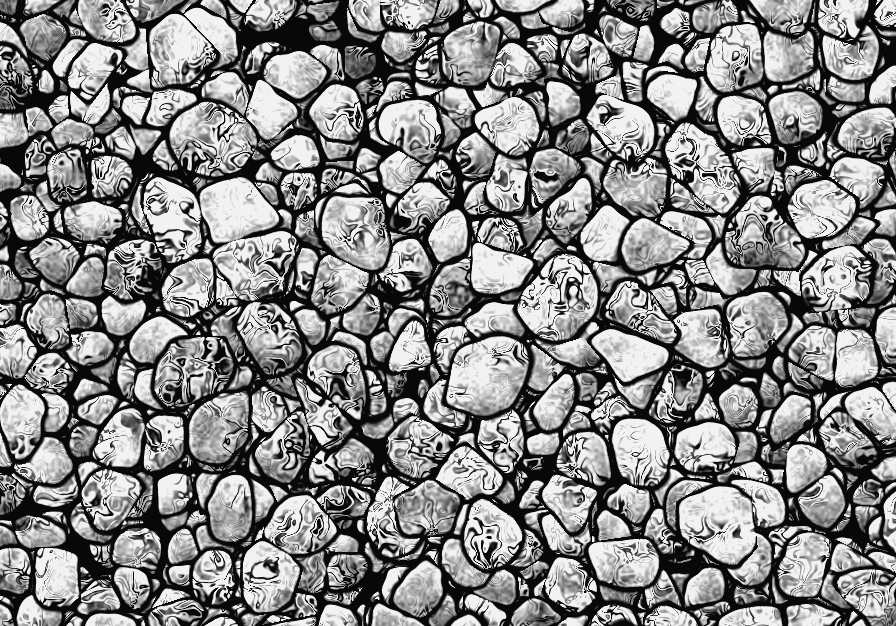
Write a Shadertoy shader that draws this texture.

```glsl
#define LAYERS 4
#define ROUNDING 21.0
#define GAP 0.026
#define SHADOW_WIDTH 0.0085
#define RIM_WIDTH 0.008
#define SWIRL_SCALE 50.0
#define GRAIN_SCALE 190.0
#define CONTRAST 1.35
#define LIGHT_DIR vec2(-0.4, 0.92)
#define BLACK 0.03
#define WHITE 0.95

vec2 hash2(vec2 p) {
    vec3 a = fract(vec3(p.xyx) * vec3(0.1031, 0.1030, 0.0973));
    a += dot(a, a.yzx + 33.33);
    return fract((a.xx + a.yz) * a.zy);
}

float noise(vec2 p) {
    vec2 i = floor(p), f = fract(p);
    f = f * f * (3.0 - 2.0 * f);
    vec2 e = vec2(0.0, 1.0);
    return mix(mix(hash2(i).x, hash2(i + e.yx).x, f.x),
               mix(hash2(i + e.xy).x, hash2(i + e.yy).x, f.x), f.y);
}

// Folded, flowing field used for the painted swirls
float swirl(vec2 p) {
    vec2 bend = vec2(noise(p * 0.9 + 7.1), noise(p * 0.9 + 31.7)) - 0.5;
    p += 2.2 * bend;
    return 0.65 * noise(p) + 0.35 * noise(p * 2.1 + 11.0);
}

vec2 stoneCentre(vec2 cell, float seed) {
    return cell + 0.08 + 0.84 * hash2(cell + seed);
}

// Brightness of a stone surface; depth is the distance in from its edge
float stoneTone(vec2 q, float depth, vec2 normal, vec2 id) {
    vec2 kind = hash2(id + 91.0), finish = hash2(id + 47.0);
    vec2 o = q + kind * 19.0;
    float flow = swirl(o * SWIRL_SCALE);
    float blotch = noise(o * 30.0 + 5.0);
    float rough = smoothstep(0.2, 0.85, blotch + 0.5 * (finish.x - 0.5));

    float tone = mix(0.58, 0.92, sqrt(kind.x));
    tone += 0.36 * (noise(o * 26.0) - 0.5);
    tone += (0.06 + 0.2 * rough) * sin(flow * 24.0);

    // Dark creases and pits
    float crease = 1.0 - smoothstep(0.01, 0.07, abs(flow - 0.46));
    float pit = 1.0 - smoothstep(0.2, 0.32, flow);
    tone -= rough * (0.5 * crease + 0.5 * pit);

    // Lit upper flank, dark lower flank, thin pale rim
    float slope = exp(-depth / (RIM_WIDTH * 1.3));
    tone += slope * (0.36 * dot(normal, LIGHT_DIR) - 0.14);
    float rim = (depth - 0.5 * RIM_WIDTH) / (0.25 * RIM_WIDTH);
    tone += 0.18 * exp(-rim * rim);
    return tone + 0.26 * (noise(o * GRAIN_SCALE) - 0.5);
}

// Lays one sheet of scattered stones over the tone beneath it
float layStones(vec2 p, float size, float seed, float cover, float below) {
    vec2 g = p / size, home = floor(g), id = home;
    float best = 9.0;
    for (int j = -1; j <= 1; j++)
    for (int i = -1; i <= 1; i++) {
        vec2 cell = home + vec2(i, j);
        vec2 r = stoneCentre(cell, seed) - g;
        if (dot(r, r) < best) { best = dot(r, r); id = cell; }
    }
    vec2 key = id + seed;
    if (hash2(key + 13.0).x > cover) return below;

    // Rounded facets against the neighbouring stones
    vec2 toCentre = stoneCentre(id, seed) - g, normal = vec2(0.0);
    float sum = 0.0;
    for (int j = -2; j <= 2; j++)
    for (int i = -2; i <= 2; i++) {
        if (i == 0 && j == 0) continue;
        vec2 r = stoneCentre(id + vec2(i, j), seed) - g;
        vec2 dir = normalize(r - toCentre);
        float w = exp(-ROUNDING * dot(0.5 * (r + toCentre), dir));
        sum += w;
        normal += w * dir;
    }

    // Blend with a randomly turned ellipse
    vec2 shape = hash2(key + 71.0);
    float angle = 6.2832 * hash2(key + 29.0).y;
    mat2 turn = mat2(cos(angle), sin(angle), -sin(angle), cos(angle));
    vec2 axes = vec2(mix(0.6, 0.85, shape.x), mix(0.4, 0.62, shape.y));
    float e = (1.0 - length(turn * toCentre / axes)) * axes.y;
    float w = exp(-ROUNDING * e);
    sum += w;
    normal = (normal - w * toCentre / (length(toCentre) + 0.001)) / sum;

    float depth = -log(sum) / ROUNDING - GAP;
    depth += 0.08 * (noise(g * 4.5 + seed) - 0.5);
    depth *= size;

    float px = 0.8 / iResolution.y;
    below *= 1.0 - smoothstep(-SHADOW_WIDTH, -0.2 * SHADOW_WIDTH, depth);
    float tone = stoneTone(-toCentre * size, max(depth, 0.0), normal, key);
    tone *= smoothstep(-0.001, 0.0025, depth);
    return mix(below, tone, smoothstep(-px, px, depth));
}

void mainImage(out vec4 fragColor, in vec2 fragCoord) {
    vec2 p = fragCoord / iResolution.y + 3.0;
    float tone = 0.0;

    // Small dim stones at the bottom, large bright ones on top
    for (int k = 0; k < LAYERS; k++) {
        float t = float(k) / float(LAYERS - 1);
        float size = mix(0.054, 0.116, pow(t, 1.2));
        float cover = mix(1.0, 0.24, t * t);
        tone = layStones(p, size, 37.0 + 53.0 * float(k), cover, tone * 0.96);
    }

    tone = clamp((tone - 0.5) * CONTRAST + 0.5, 0.0, 1.0);
    fragColor = vec4(vec3(mix(BLACK, WHITE, tone)), 1.0);
}
```
